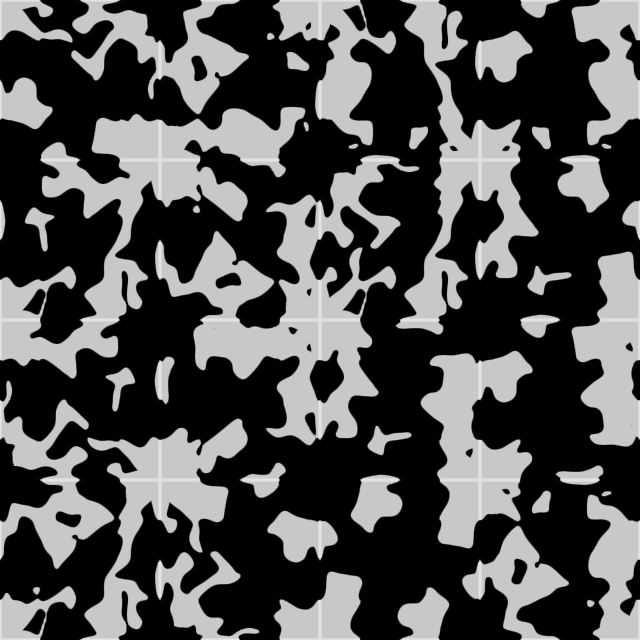
This pattern is drawn by a three.js fragment shader. Its source:

```glsl
// Mirrored triangle tiles of torn black and grey blotches, with pale grid lines over the grey.
varying vec2 vUv;

const float CELLS = 4.0;            // square cells across and down
const float VARIANTS = 8.0;         // different triangle designs
const float BLOTCH_SCALE = 3.3;     // noise cells per square cell
const float RIBBONS = 5.5;          // how often black and grey alternate along the noise
const float WARP = 0.75;            // how far the blotches are pulled into tongues
const float EDGE_WARP = 0.2;        // bending of the bands that enter from the sides
const float MARGIN = 0.12;          // depth over which the sides rule the design
const float BLACK_BIAS = 0.10;
const float LINE_WIDTH = 0.0052;    // in canvas units
const float SEAM_WIDTH = 0.0008;
const vec3 INK = vec3(0.0);
const vec3 PAPER = vec3(0.785);
const vec3 LINE = vec3(0.885);
const vec3 SEAM = vec3(0.02);
const float PI = 3.14159;

float hash(vec2 p) {
  p = fract(p * vec2(0.1031, 0.1137));
  p += dot(p, p.yx + 33.33);
  return fract((p.x + p.y) * p.x * 17.0);
}

float cornerSlope(vec2 corner, vec2 offset) {
  float angle = 2.0 * PI * hash(corner);
  return dot(vec2(cos(angle), sin(angle)), offset);
}

float gradientNoise(vec2 p) {
  vec2 i = floor(p), f = fract(p);
  vec2 u = f * f * f * (f * (f * 6.0 - 15.0) + 10.0);
  vec2 e = vec2(1.0, 0.0);
  return mix(
    mix(cornerSlope(i, f), cornerSlope(i + e, f - e), u.x),
    mix(cornerSlope(i + e.yx, f - e.yx), cornerSlope(i + 1.0, f - 1.0), u.x), u.y);
}

vec2 noisePair(vec2 p) {
  return vec2(gradientNoise(p), gradientNoise(p + vec2(41.0, 67.0)));
}

// Colour bands along a leg, from a grey node (0) to a black node (1)
float legBands(float t) {
  return cos(2.0 * PI * t) * cos(PI * t);
}

// Signed field of one triangle: corners (0,0) and (1,1) grey, (1,0) black
float triangleField(vec2 q, float variant) {
  float bottom = q.y, right = 1.0 - q.x, diagonal = q.x - q.y;
  float inside = smoothstep(0.0, MARGIN, min(min(bottom, right), diagonal * 0.75));

  vec2 p = q * BLOTCH_SCALE + variant * vec2(19.0, 31.0) + 50.0;
  vec2 pull = noisePair(p * 1.5);
  vec2 bent = q + inside * EDGE_WARP * pull;

  // Blend the three sides so that each one is exact on its own edge
  vec3 weight = vec3(right * diagonal, bottom * diagonal, bottom * right);
  vec3 sides = vec3(legBands(bent.x), legBands(1.0 - bent.y), cos(PI * (bent.x + bent.y)));
  float base = dot(weight, sides) / max(weight.x + weight.y + weight.z, 0.000001);

  // Winding ribbons that widen into blotches and end in points
  float ribbon = sin(RIBBONS * gradientNoise(p + WARP * pull)) - BLACK_BIAS;
  return mix(base, ribbon + 0.7 * base, inside);
}

// Antialiased coverage of a line at the given distance from its centre
float lineMask(float distance, float width, float pixel) {
  return clamp((0.5 * width - distance) / pixel + 0.5, 0.0, 1.0);
}

void main() {
  vec2 grid = vUv * CELLS;
  vec2 cell = mod(floor(grid), CELLS);
  vec2 q = fract(grid);
  vec2 pixel = max(fwidth(vUv), vec2(0.00001));
  vec2 toLine = min(q, 1.0 - q) / CELLS;

  // Reflect alternate cells so that equal nodes meet
  if (mod(cell.x + cell.y, 2.0) > 0.5) q.x = 1.0 - q.x;
  float toSeam = abs(q.x - q.y) / (CELLS * sqrt(2.0));

  // Fold the upper half down, then pick a design and its orientation
  float upper = step(q.x, q.y);
  if (upper > 0.5) q = q.yx;
  vec2 id = cell * 7.0 + vec2(upper * 37.0 + 3.0, 11.0);
  float variant = floor(hash(id) * VARIANTS);
  if (hash(id + 83.0) > 0.5) q = 1.0 - q.yx;

  float field = triangleField(q, variant);
  float soft = max(fwidth(field), 0.0001) * 0.75;
  float paper = smoothstep(-soft, soft, field);

  float gridLine = max(lineMask(toLine.x, LINE_WIDTH, pixel.x),
                       lineMask(toLine.y, LINE_WIDTH, pixel.y));
  float seam = lineMask(toSeam, SEAM_WIDTH, max(pixel.x, pixel.y));
  vec3 ground = mix(INK, SEAM, seam);
  vec3 light = mix(PAPER, LINE, gridLine);
  gl_FragColor = vec4(mix(ground, light, paper), 1.0);
}
```
